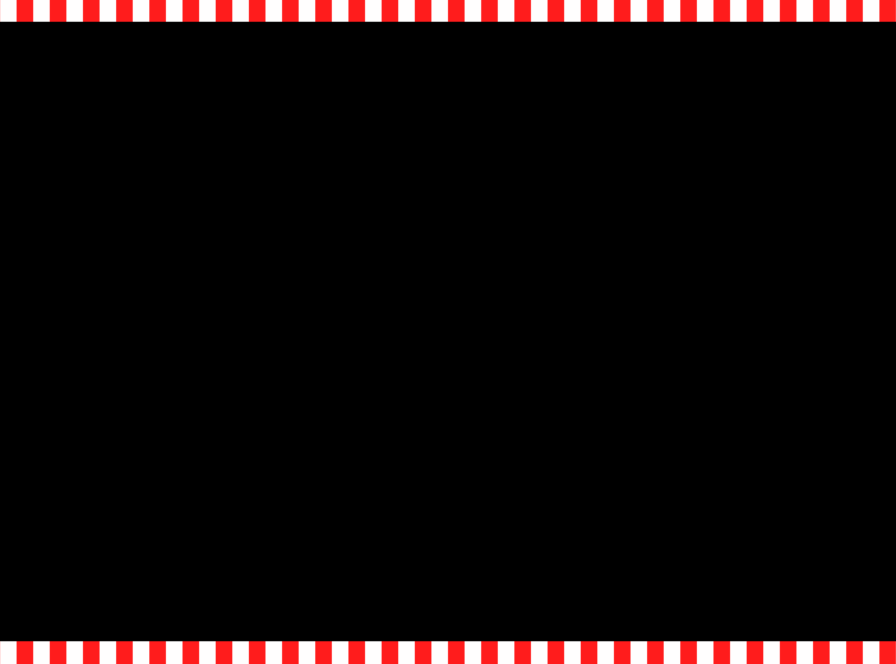
Write a WebGL 2 fragment shader that draws this background.

```glsl
#version 300 es
precision highp float;
// Black field framed above and below by thin bands of red and white stripes.
// The stripes are a repeat with fract; band and stripe edges are smoothed
// by steps whose width is a small share of the canvas.

uniform vec2 u_resolution;
out vec4 fragColor;

const vec3 FIELD_BLACK = vec3(0.0);
const vec3 STRIPE_WHITE = vec3(1.0, 0.995, 0.995);
const vec3 STRIPE_RED = vec3(1.0, 0.11, 0.11);
const float STRIPE_PAIRS = 27.0;    // white and red pairs across the width
const float TOP_BAND = 0.0328;      // band heights, in canvas heights
const float BOTTOM_BAND = 0.0343;
const float EDGE_SOFTNESS = 0.0013; // half width of an edge, in canvas heights

// Coverage from a signed distance, negative inside.
float coverage(float signedDistance) {
    float halfPixel = 0.5 / u_resolution.y;
    float softness = max(EDGE_SOFTNESS, halfPixel);
    return 1.0 - smoothstep(-softness, softness, signedDistance);
}

// Share of red at x: each pair is white on the left, red on the right.
float redStripe(float x, float aspect) {
    float phase = fract(x * STRIPE_PAIRS);
    float toRed = 0.25 - min(abs(phase - 0.5), 0.5 - abs(phase - 0.5));
    float side = phase > 0.5 ? -1.0 : 1.0;
    float edgeDistance = (0.25 - toRed) > 0.25 ? 0.25 : 0.25 - toRed;
    return coverage(side * edgeDistance * aspect / STRIPE_PAIRS);
}

void main() {
    vec2 uv = gl_FragCoord.xy / u_resolution;
    float aspect = u_resolution.x / u_resolution.y;

    // Stripe colours
    vec3 stripes = mix(STRIPE_WHITE, STRIPE_RED, redStripe(uv.x, aspect));

    // Bands along the upper and lower edges
    float bandDistance = min(uv.y - BOTTOM_BAND, 1.0 - TOP_BAND - uv.y);
    vec3 color = mix(FIELD_BLACK, stripes, coverage(bandDistance));

    fragColor = vec4(color, 1.0);
}
```
